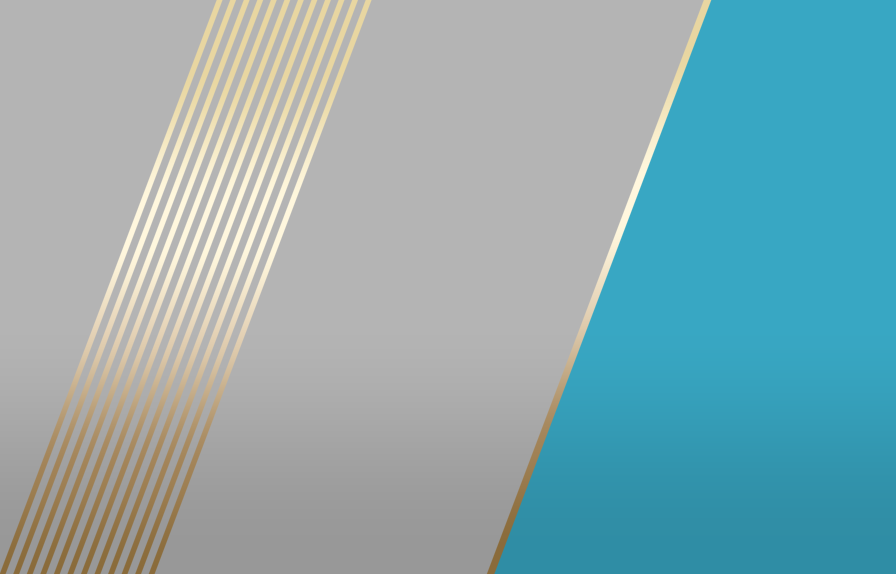
This background is drawn by a WebGL 2 fragment shader. Its source:

```glsl
#version 300 es
precision highp float;

uniform vec2 u_resolution;
out vec4 fragColor;

// Metallic ramp: bronze at the bottom, cream highlight, pale gold at the top
vec3 goldRamp(float y) {
    vec3 gold = mix(vec3(0.54, 0.42, 0.23), vec3(0.64, 0.52, 0.35), smoothstep(0.0, 0.22, y));
    gold = mix(gold, vec3(0.90, 0.83, 0.72), smoothstep(0.18, 0.45, y));
    gold = mix(gold, vec3(1.0, 0.97, 0.87), smoothstep(0.40, 0.58, y));
    return mix(gold, vec3(0.91, 0.84, 0.63), smoothstep(0.64, 0.88, y));
}

// Coverage of a band, measured along the horizontal
float band(float offset, float halfWidth, float blur) {
    return 1.0 - smoothstep(halfWidth - blur, halfWidth + blur, abs(offset));
}

void main() {
    vec2 uv = gl_FragCoord.xy / u_resolution;
    float blur = 0.8 * 1.561 / u_resolution.x;

    // Sheared coordinate, constant along every slanted line
    float slant = uv.x * 1.561 - 0.378 * uv.y;

    // Grey and teal panels, shaded towards the bottom
    float edge = slant - 0.8547;
    vec3 color = mix(vec3(0.706), vec3(0.22, 0.655, 0.765), smoothstep(-blur, blur, edge));
    color *= mix(0.845, 1.0, smoothstep(0.04, 0.45, uv.y));

    // Twelve evenly spaced gold stripes
    float spacing = 0.0236;
    float index = clamp(round((slant - 0.0046) / spacing), 0.0, 11.0);
    float stripe = band(slant - 0.0046 - index * spacing, 0.0051, blur);
    color = mix(color, goldRamp(uv.y), stripe);

    // Gold trim along the panel edge, with a slightly higher highlight
    color = mix(color, goldRamp(uv.y - 0.04), band(edge, 0.0065, blur));

    fragColor = vec4(color, 1.0);
}
```
